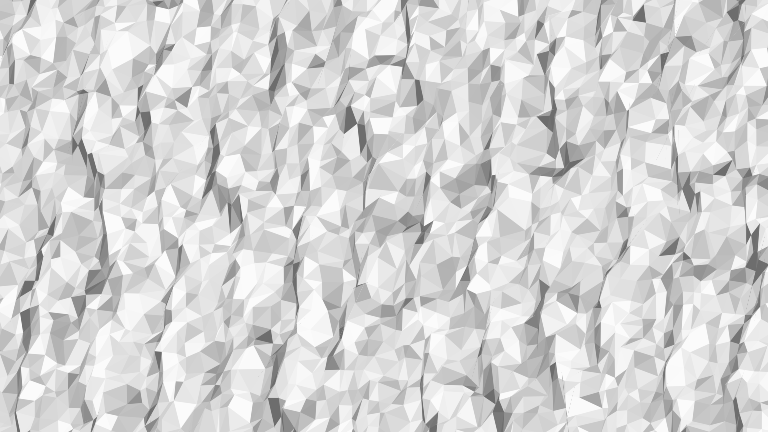
This texture is drawn by a Shadertoy shader. Its source:

```glsl
// Crumpled white paper: a low-poly mesh of flat gray facets with steep upright creases.

#define CELL vec2(0.026, 0.035)  // facet mesh spacing, in canvas heights
#define JITTER 0.78              // random vertex shift, in cells
#define LEAN -0.01               // sideways tilt of the whole sheet
#define FOLD_WIDTH 0.15          // spacing of the upright creases
#define FOLD_HEIGHT 0.18         // spacing of the cross creases
#define PINCH 0.64               // how tightly the mesh bunches at a crease
#define CREASE_DARK 2.8
#define CROSS_DARK 1.5
#define CRINKLE_DARK 0.5
#define FACET_CONTRAST 1.5
#define TAU 6.2831853

vec2 hash2(vec2 id) {
    vec3 h = fract(id.xyx * vec3(0.1031, 0.1030, 0.0973));
    h += dot(h, h.yzx + 33.33);
    return fract((h.xx + h.yz) * h.zy);
}

float cross2(vec2 a, vec2 b) {
    return a.x * b.y - a.y * b.x;
}

// Phases (xy) and strengths (zw) of the upright and the cross creases.
vec4 folds(vec2 u) {
    float upright = TAU * u.x / FOLD_WIDTH
        + 1.3 * sin(9.0 * u.y + 1.5 * sin(4.1 * u.x))
        + 0.6 * sin(23.0 * u.y - 13.0 * u.x + 1.0)
        + 0.35 * sin(43.0 * u.y + 17.0 * u.x);
    float across = TAU * u.y / FOLD_HEIGHT
        + 2.0 * sin(11.0 * u.x + 2.0 * sin(3.7 * u.y))
        + 1.2 * sin(25.0 * u.x + 7.0 * u.y + 2.0);
    float patches = sin(13.0 * u.y + 23.0 * u.x + 2.0 * sin(5.3 * u.x))
        + 0.8 * sin(8.0 * u.y - 19.0 * u.x + 0.7);
    float crossPatches = sin(17.0 * u.x + 9.0 * u.y + 2.0 * sin(6.1 * u.y))
        + sin(10.0 * u.x - 13.0 * u.y + 4.0);
    return vec4(upright, across,
                0.35 + 0.65 * smoothstep(-0.9, 1.0, patches),
                smoothstep(0.1, 1.4, crossPatches));
}

// Phase of the small slanted crinkles between the creases.
float crinkle(vec2 u) {
    return 95.0 * u.x - 42.0 * u.y + 1.6 * sin(21.0 * u.y + 8.0 * u.x)
        + 1.2 * sin(37.0 * u.y - 15.0 * u.x);
}

// Mesh vertex, jittered and drawn in towards the creases.
vec2 meshVertex(vec2 id) {
    vec2 u = (id + JITTER * (hash2(id) - 0.5)) * CELL;
    vec4 f = folds(u);
    vec2 pull = PINCH * vec2(FOLD_WIDTH, FOLD_HEIGHT) / TAU * sin(f.xy) * f.zw;
    pull.y = 0.7 * pull.y - 0.015 * sin(f.x) * f.z;
    pull.x += 0.004 * sin(crinkle(u));
    return u + pull;
}

// Gray of one flat facet, from its place in the folds and a random tilt.
float facetGray(vec2 id, float halfIndex) {
    vec2 u = (id + mix(vec2(0.67, 0.33), vec2(0.33, 0.67), halfIndex)) * CELL;
    vec4 f = folds(u);
    vec2 crease = pow(0.5 - 0.5 * cos(f.xy), vec2(5.0));
    float quadTilt = hash2(id + 71.0).x - 0.5;
    float halfTilt = hash2(id + 137.0 + 53.0 * halfIndex).y - 0.5;
    float shade = CREASE_DARK * crease.x * f.z + CROSS_DARK * crease.y * f.w
        - CRINKLE_DARK * cos(crinkle(u))
        + 0.45 * sin(f.x + 0.4) * f.z
        + 0.25 * sin(19.0 * u.x + 3.0 * sin(11.0 * u.y))
               * sin(15.0 * u.y + 2.0 * sin(9.0 * u.x))
        + FACET_CONTRAST * (quadTilt + 0.7 * halfTilt) - 0.27;
    shade = clamp(shade, -2.0, 2.3);
    return min(0.862 - 0.132 * shade - 0.025 * shade * shade, 0.985);
}

// Smooth coverage of a counter-clockwise triangle.
float coverage(vec2 p, vec2 a, vec2 b, vec2 c, float pixel) {
    if (cross2(b - a, c - a) <= 0.0) return 0.0;
    float d = min(cross2(b - a, p - a) / length(b - a),
              min(cross2(c - b, p - b) / length(c - b),
                  cross2(a - c, p - c) / length(a - c)));
    return smoothstep(-0.5 * pixel, 0.5 * pixel, d);
}

void mainImage(out vec4 fragColor, in vec2 fragCoord) {
    float pixel = 1.0 / iResolution.y;
    vec2 p = fragCoord * pixel;
    p.x -= LEAN * p.y;
    vec2 corner = floor(p / CELL) - 2.0;

    // Nearby vertices, shared by the facets around this point
    vec2 verts[36];
    for (int i = 0; i < 36; i++)
        verts[i] = meshVertex(corner + vec2(i % 6, i / 6));

    // Two triangles per quad, split along the rising diagonal
    float graySum = 0.0, weightSum = 0.0;
    for (int y = 0; y < 5; y++)
    for (int x = 0; x < 5; x++) {
        int k = y * 6 + x;
        vec2 id = corner + vec2(x, y);
        float lower = coverage(p, verts[k], verts[k + 1], verts[k + 7], pixel);
        float upper = coverage(p, verts[k], verts[k + 7], verts[k + 6], pixel);
        if (lower > 0.0) graySum += lower * facetGray(id, 0.0);
        if (upper > 0.0) graySum += upper * facetGray(id, 1.0);
        weightSum += lower + upper;
    }
    float gray = weightSum > 0.0001 ? graySum / weightSum : 0.85;
    fragColor = vec4(vec3(gray), 1.0);
}
```
